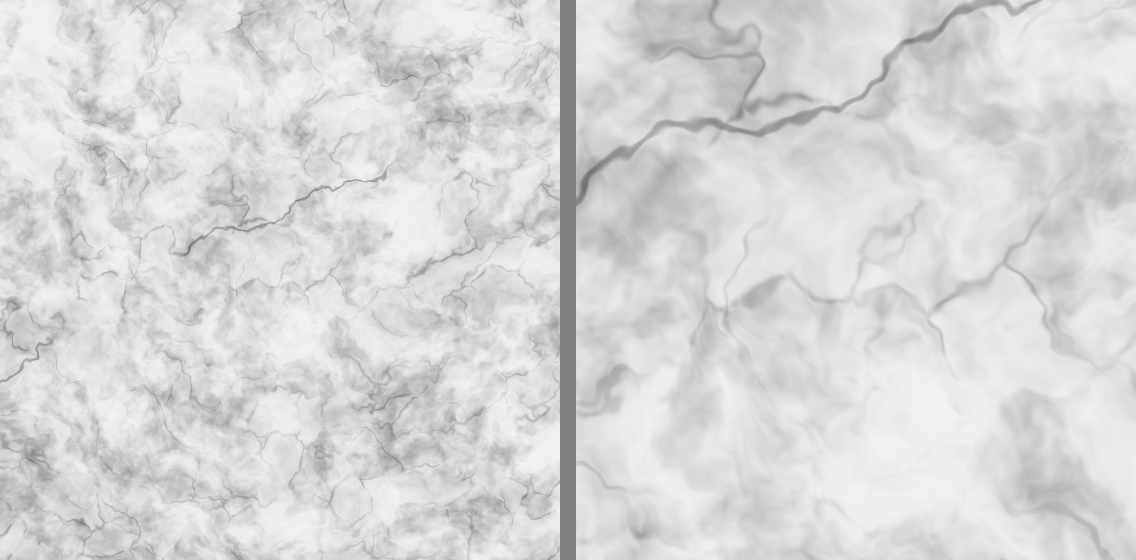
Left, the full canvas; right, a detail of the centre.
This texture is drawn by a three.js fragment shader. Its source:

```glsl
// Pale grey marble: warped gradient noise gives clouds and slanted streaks,
// warped Voronoi cells give smooth white clasts with dark broken rims,
// zero lines of noise give thin veins and cracks, and fine mottle fills the grey.

#define WHITE_TONE 0.955
#define BASE_DEPTH 0.088
#define CLOUD_SCALE 5.0
#define CLOUD_DEPTH 0.11
#define STREAK_SCALE 12.0
#define STREAK_DEPTH 0.17
#define CLAST_SCALE 12.0
#define CLAST_DEPTH 0.08
#define VEIN_DEPTH 0.12
#define CRACK_DEPTH 0.22
#define WARP 0.045
#define MOTTLE_DEPTH 0.14

varying vec2 vUv;

float hash(vec2 p) {
  return fract(sin(dot(p, vec2(127.1, 311.7))) * 43758.55);
}

vec2 hash2(vec2 p) {
  return vec2(hash(p), hash(p + 57.3));
}

float cornerSlope(vec2 cell, vec2 offset) {
  float angle = 6.2832 * hash(cell);
  return dot(vec2(cos(angle), sin(angle)), offset);
}

// Gradient noise, about -0.7 to 0.7
float noise(vec2 p) {
  vec2 i = floor(p), f = fract(p);
  vec2 u = f * f * f * (f * (f * 6.0 - 15.0) + 10.0);
  vec2 e = vec2(1.0, 0.0);
  float low = mix(cornerSlope(i, f), cornerSlope(i + e.xy, f - e.xy), u.x);
  float high = mix(cornerSlope(i + e.yx, f - e.yx), cornerSlope(i + e.xx, f - e.xx), u.x);
  return mix(low, high, u.y);
}

float fbm(vec2 p, int octaves) {
  float sum = 0.0, amplitude = 1.0;
  for (int i = 0; i < 5; i++) {
    if (i >= octaves) break;
    sum += amplitude * noise(p);
    p = mat2(1.6, 1.2, -1.2, 1.6) * p + 19.7;
    amplitude *= 0.62;
  }
  return sum;
}

// Noise drawn out along the given angle
float streaks(vec2 p, float angle) {
  float c = cos(angle), s = sin(angle);
  return fbm(mat2(c, -s, s, c) * p * STREAK_SCALE * vec2(0.7, 1.3), 5);
}

// Distance to the nearest Voronoi border, and a random value per cell
vec2 clasts(vec2 p) {
  vec2 i = floor(p), f = fract(p), nearest = vec2(0.0), id = i;
  float best = 8.0, border = 8.0;
  for (int y = -1; y <= 1; y++)
    for (int x = -1; x <= 1; x++) {
      vec2 g = vec2(float(x), float(y));
      vec2 r = g + hash2(i + g) - f;
      if (dot(r, r) < best) { best = dot(r, r); nearest = r; id = i + g; }
    }
  for (int y = -2; y <= 2; y++)
    for (int x = -2; x <= 2; x++) {
      vec2 g = vec2(float(x), float(y));
      vec2 r = g + hash2(i + g) - f, apart = r - nearest;
      if (dot(apart, apart) > 0.0001)
        border = min(border, dot(0.5 * (r + nearest), normalize(apart)));
    }
  return vec2(border, hash(id + 7.9));
}

// Line of even width where noise crosses zero; width in units of the canvas
float zeroLine(vec2 p, float scale, float width) {
  vec2 at = p * scale, e = vec2(0.02, 0.0);
  float value = noise(at);
  float slope = length(vec2(noise(at + e.xy), noise(at + e.yx)) - value) / e.x;
  float away = abs(value) / (max(slope, 0.4) * scale);
  return 1.0 - smoothstep(0.2 * width, width, away);
}

float segmentDistance(vec2 p, vec2 a, vec2 b) {
  vec2 ab = b - a;
  return length(p - a - ab * clamp(dot(p - a, ab) / dot(ab, ab), 0.0, 1.0));
}

void main() {
  vec2 p = vUv;
  vec2 bend = vec2(fbm(p * 5.0 + 3.1, 5), fbm(p * 5.0 + 41.7, 5));
  vec2 q = p + WARP * bend;

  // Clouds, with streaks falling on the left and rising on the right
  float clouds = fbm(q * CLOUD_SCALE + 8.3, 5);
  float side = smoothstep(0.45, 0.75, p.x + 0.3 * noise(p * 3.0));
  float streak = mix(streaks(q, -0.85), streaks(q + 5.0, 0.4), side);

  // Clasts are paler and smoother inside
  vec2 clast = clasts((q + 0.02 * bend.yx) * CLAST_SCALE);
  float inside = smoothstep(0.0, 0.08, clast.x);
  float pale = smoothstep(0.55, 0.75, clast.y) * inside;
  float depth = BASE_DEPTH - CLOUD_DEPTH * clouds;
  depth += STREAK_DEPTH * streak * mix(1.0, 0.55, pale);
  depth += CLAST_DEPTH * (0.45 - clast.y) * inside;

  // Broad light and shade, and one pale straight seam
  depth -= 0.045 * (1.0 - smoothstep(0.0, 0.5, distance(p, vec2(0.05, 0.9))));
  depth += 0.05 * (1.0 - smoothstep(0.0, 0.5, distance(p, vec2(0.15, 0.0))));
  float seam = segmentDistance(p + 0.012 * bend, vec2(0.62, 0.44), vec2(1.05, 0.62));
  depth = mix(depth, 0.07, 0.65 * (1.0 - smoothstep(0.004, 0.014, seam)));

  // Fine mottle, strongest in the grey parts
  float grey = smoothstep(0.0, 0.16, depth);
  float mottle = fbm((p + 0.4 * (q - p)) * 34.0 + 5.7, 3);
  depth += MOTTLE_DEPTH * mottle * mix(0.35, 1.0, grey) * mix(1.0, 0.6, pale);

  // Broken rims and fine veins
  float broken = smoothstep(-0.1, 0.3, noise(p * 9.0 + 23.0) + 0.4 * streak);
  float rim = 1.0 - smoothstep(0.0, 0.05, clast.x);
  float vein = zeroLine(q + 0.01 * bend, 9.0, 0.004) * smoothstep(-0.1, 0.3, noise(p * 8.0 + 61.0));
  depth += VEIN_DEPTH * max(broken * rim, vein) * mix(0.5, 1.0, grey);

  // Sparse long cracks
  float crackZone = smoothstep(0.1, 0.3, noise(p * 4.0 + 71.0));
  depth += CRACK_DEPTH * crackZone * zeroLine(q + 2.7, 3.2, 0.0045);

  // Soft limit at white
  depth = 0.5 * (depth + sqrt(depth * depth + 0.003));
  gl_FragColor = vec4(vec3(WHITE_TONE - depth), 1.0);
}
```
